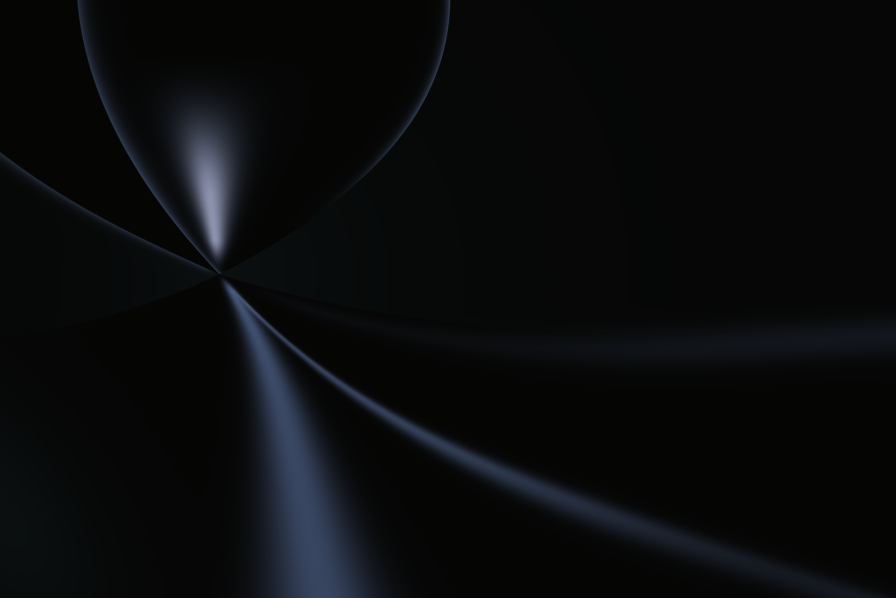
Write a WebGL 1 fragment shader that draws this background.

```glsl
precision highp float;
// Dark folded silk pinched at one point, with blue rims and soft beams of light.
uniform vec2 u_resolution;

const vec2 PINCH = vec2(0.367, 0.541);
const vec3 BASE = vec3(0.019, 0.021, 0.017);
const vec3 TEAL = vec3(0.024, 0.040, 0.050);
const vec3 STEEL = vec3(0.20, 0.25, 0.36);
const vec3 PALE = vec3(0.53, 0.55, 0.66);

float gauss(float d, float width) {
  float t = d / width;
  return exp(-t * t);
}

// Antialiased half plane: 1 where d is positive.
float side(float d, float soft) {
  return smoothstep(-soft, soft, d);
}

// Light with a crisp edge at d = 0 that fades towards positive d.
float rim(float d, float width, float soft) {
  return side(d, soft) * exp(-max(d, 0.0) / width);
}

// Upper petal: bright rims around a dark bowl with a flared inner glow.
vec3 petal(vec2 q, float left, float right, float soft) {
  float h = max(q.y, 0.0);
  float leftDist = (q.x - left) / length(vec2(1.0, 0.955 - 1.9 * h));
  float rightDist = (right - q.x) / length(vec2(1.0, 1.92 - 5.8 * h + 3.6 * h * h));
  float leftRim = rim(leftDist, 0.003 + 0.009 * smoothstep(0.0, 0.2, h), soft);
  float rightRim = rim(rightDist, 0.006, soft) * smoothstep(0.07, 0.28, h);
  vec3 light = STEEL * (leftRim * (1.1 - 0.8 * h) + rightRim * 1.05);

  float x = q.x + 0.125 * h;
  float spread = (0.005 + 0.25 * h) * (x < 0.0 ? 0.85 : 1.1);
  float fade = smoothstep(0.0, 0.06, h) * (1.0 - smoothstep(0.12, 0.37, h));
  float glow = gauss(x, spread) * fade;
  return light + mix(STEEL, PALE, glow) * glow;
}

// Left wing: a faint teal sheet under a thin curved rim.
vec3 leftWing(vec2 q, float soft) {
  float d = max(-q.x, 0.0);
  float top = d * (0.45 + 0.8 * d * d);
  float bottom = -d * (0.46 - 0.47 * d);
  float below = (top - q.y) / length(vec2(1.0, 0.45 + 2.4 * d * d));
  float sheet = side(below, soft) * side(q.y - bottom, soft) * exp(-5.0 * d);
  float edge = rim(below, 0.003 + 0.012 * d, soft) * smoothstep(0.0, 0.03, d);
  return (TEAL * sheet + STEEL * edge * 0.65) * step(q.x, 0.0);
}

// Right wing: a faint sheet above a long fold that catches light far away.
vec3 rightWing(vec2 q, float petalEdge, float soft) {
  float r = max(q.x, 0.0);
  float fold = -r * (0.31 - 0.29 * r + 0.06 * r * r);
  float crest = -r * (0.46 - 0.53 * r + 0.18 * r * r);
  float sheet = side(q.y - fold, soft) * side(q.x - petalEdge, soft);
  float band = gauss(q.y - crest, 0.008 + 0.024 * smoothstep(0.0, 0.8, r));
  float strength = smoothstep(0.02, 0.15, r) * mix(0.1, 0.27, smoothstep(0.2, 1.1, r));
  return (TEAL * sheet * exp(-3.2 * length(q)) + STEEL * band * strength) * step(0.0, q.x);
}

// Long streak sweeping to the lower right.
vec3 streak(vec2 q) {
  float r = max(q.x, 0.0);
  float decay = 0.72 * exp(-2.0 * r);
  float slope = 0.42 + decay * (1.0 - 2.0 * r);
  float d = (q.y + r * (0.42 + decay)) / length(vec2(1.0, slope));
  float width = 0.003 + 0.022 * smoothstep(0.0, 0.7, r);
  float light = gauss(d, width * (d > 0.0 ? 0.7 : 1.1));
  float strength = smoothstep(0.0, 0.06, r) * mix(0.95, 0.3, smoothstep(0.2, 1.0, r));
  return STEEL * light * strength * step(0.0, q.x);
}

// Broad beam falling from the pinch and widening towards the bottom.
vec3 beam(vec2 q) {
  float d = max(-q.y, 0.0);
  float x = q.x - d * (0.26 + 0.5 * exp(-4.0 * d));
  float light = gauss(x, 0.004 + 0.16 * d);
  float strength = smoothstep(0.0, 0.03, d) * (1.0 + 0.3 * exp(-8.0 * d));
  return STEEL * light * strength * step(q.y, 0.0);
}

void main() {
  vec2 p = gl_FragCoord.xy / u_resolution.y;
  float soft = 1.0 / u_resolution.y;
  vec2 q = p - PINCH;

  // Petal outline as left and right offsets at each height.
  float h = max(q.y, 0.0);
  float left = -h * (0.955 - 0.95 * h);
  float right = h * (1.92 - 2.9 * h + 1.2 * h * h);
  float inside = side(q.x - left, soft) * side(right - q.x, soft) * step(0.0, q.y);

  vec3 color = BASE;
  color += leftWing(q, soft) * (1.0 - inside);
  color += rightWing(q, right, soft);
  color += petal(q, left, right, soft) * inside;
  color += streak(q) + beam(q);

  // Dim haze in the lower left corner.
  vec2 haze = p - vec2(0.0, 0.14);
  color += TEAL * 0.95 * gauss(haze.x + 0.45 * haze.y, 0.16) * gauss(haze.y, 0.24);

  gl_FragColor = vec4(color, 1.0);
}
```
